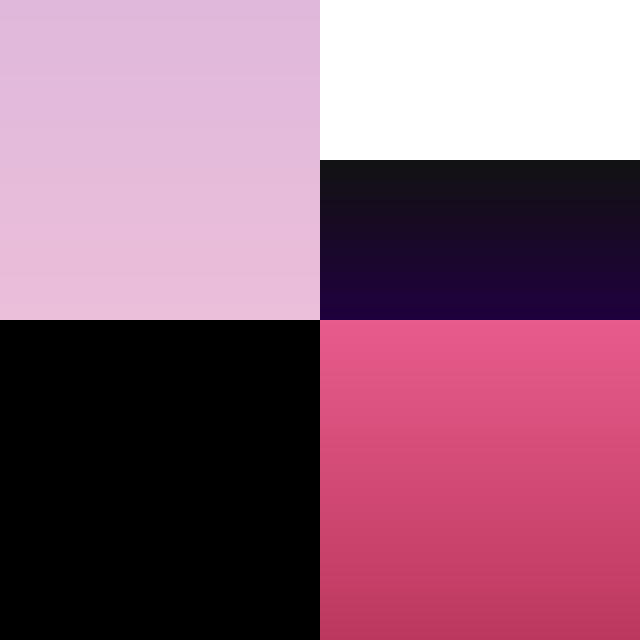
Reproduce this background procedurally as a Shadertoy shader.

```glsl
// Four flat panels meeting at the canvas centre: lilac, white over violet-black,
// black and rose. Each panel is a vertical gradient, and the panels are joined
// by antialiased step masks in canvas units.

const vec3 LILAC_TOP = vec3(0.875, 0.722, 0.859);
const vec3 LILAC_BOTTOM = vec3(0.922, 0.745, 0.855);
const vec3 CHARCOAL = vec3(0.070, 0.070, 0.070);
const vec3 VIOLET = vec3(0.122, 0.000, 0.243);
const vec3 ROSE_TOP = vec3(0.906, 0.357, 0.549);
const vec3 ROSE_BOTTOM = vec3(0.740, 0.220, 0.370);
const vec3 WHITE = vec3(1.0);
const vec3 BLACK = vec3(0.0);

// Coverage of the side beyond an edge, blended over one pixel width
float edgeMask(float position, float edge, float pixel) {
    return clamp((position - edge) / pixel + 0.5, 0.0, 1.0);
}

// Linear blend from the bottom colour at y0 to the top colour at y1
vec3 verticalGradient(float y, float y0, float y1, vec3 bottom, vec3 top) {
    return mix(bottom, top, clamp((y - y0) / (y1 - y0), 0.0, 1.0));
}

void mainImage(out vec4 fragColor, in vec2 fragCoord) {
    vec2 uv = fragCoord / iResolution.xy;
    vec2 pixel = 1.0 / iResolution.xy;

    // Panel boundaries
    float right = edgeMask(uv.x, 0.5, pixel.x);
    float upper = edgeMask(uv.y, 0.5, pixel.y);
    float topBand = edgeMask(uv.y, 0.75, pixel.y);

    // Panel fills
    vec3 lilac = verticalGradient(uv.y, 0.5, 1.0, LILAC_BOTTOM, LILAC_TOP);
    vec3 night = verticalGradient(uv.y, 0.5, 0.75, VIOLET, CHARCOAL);
    vec3 rose = verticalGradient(uv.y, 0.0, 0.5, ROSE_BOTTOM, ROSE_TOP);

    // Assemble the two columns
    vec3 leftColumn = mix(BLACK, lilac, upper);
    vec3 rightColumn = mix(rose, mix(night, WHITE, topBand), upper);
    fragColor = vec4(mix(leftColumn, rightColumn, right), 1.0);
}
```
